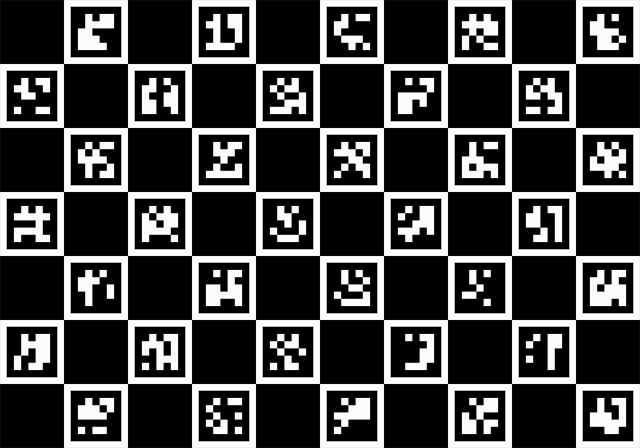
Reproduce this pattern procedurally as a WebGL 1 fragment shader.

```glsl
precision highp float;

uniform vec2 u_resolution;

#define GRID vec2(10.0, 7.0)   // board squares across and down
#define MARGIN 0.105           // white frame width, in squares
#define CODE_BITS 5.0          // code bits per marker side
#define QUIET 1.0              // black ring around the code, in bits
#define FILL 0.53              // share of white bits
#define SEED 3.7
#define SOFTNESS 1.1           // edge width in output pixels
#define PAPER vec3(0.99)
#define INK vec3(0.0)

float hash(vec2 p) {
  return fract(sin(dot(p, vec2(12.9898, 78.233)) + SEED) * 43758.5453);
}

// Signed square wave with soft steps: +1 in even squares, -1 in odd ones
vec2 squareWave(vec2 p, vec2 blur) {
  vec2 edge = 0.5 - abs(mod(p + 0.5, 2.0) - 1.0);
  return clamp(2.0 * edge / blur, -1.0, 1.0);
}

float boxCoverage(vec2 p, float halfSize, vec2 blur) {
  vec2 c = clamp((halfSize - abs(p)) / blur + 0.5, 0.0, 1.0);
  return c.x * c.y;
}

// One code bit; the top row has a fixed 0101 start, the rest is random
float codeBit(vec2 square, vec2 bit) {
  if (min(bit.x, bit.y) < 0.0 || max(bit.x, bit.y) >= CODE_BITS) return 0.0;
  if (bit.y < 0.5 && bit.x < 3.5) return mod(bit.x, 2.0);
  return step(hash(square * CODE_BITS + bit), FILL);
}

// Blends the four nearest bits only across their shared edges
float codeCoverage(vec2 square, vec2 p, vec2 blur) {
  vec2 base = floor(p - 0.5);
  vec2 t = clamp((p - base - 1.0) / blur + 0.5, 0.0, 1.0);
  float top = mix(codeBit(square, base),
                  codeBit(square, base + vec2(1.0, 0.0)), t.x);
  float bottom = mix(codeBit(square, base + vec2(0.0, 1.0)),
                     codeBit(square, base + vec2(1.0)), t.x);
  return mix(top, bottom, t.y);
}

void main() {
  // Board coordinates, counted from the top left
  vec2 uv = gl_FragCoord.xy / u_resolution;
  vec2 board = vec2(uv.x, 1.0 - uv.y) * GRID;
  vec2 blur = SOFTNESS * GRID / u_resolution;
  vec2 square = floor(board);
  vec2 local = fract(board) - 0.5;

  // Checkerboard
  vec2 wave = squareWave(board, blur);
  float checker = 0.5 - 0.5 * wave.x * wave.y;

  // Black panel with its code inside each white square
  float panelHalf = 0.5 - MARGIN;
  float bitsPerSquare = (CODE_BITS + 2.0 * QUIET) / (2.0 * panelHalf);
  float panel = boxCoverage(local, panelHalf, blur);
  vec2 codePos = local * bitsPerSquare + 0.5 * CODE_BITS;
  float code = codeCoverage(square, codePos, blur * bitsPerSquare);

  float white = checker * (1.0 - panel + code);
  gl_FragColor = vec4(mix(INK, PAPER, white), 1.0);
}
```
